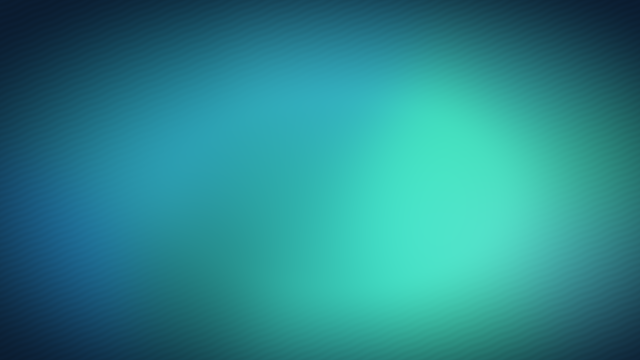
Reproduce this background procedurally as a WebGL 1 fragment shader.

```glsl
precision highp float;
// A soft teal backdrop: blurred colour pools are blended by normalized
// Gaussian weights, then sink into navy through an elliptical vignette.
// Fine slanted ripples appear only toward the darkened rim.

uniform vec2 u_resolution;

// Adds one colour pool; rgb holds weighted colour, a holds total weight.
void addPool(inout vec4 blend, vec2 uv, vec2 center, vec3 color) {
    vec2 offset = (uv - center) * vec2(1.78, 1.0);
    float weight = exp(-19.0 * dot(offset, offset));
    blend += vec4(color, 1.0) * weight;
}

vec3 colorPools(vec2 uv) {
    vec4 blend = vec4(0.0);

    // Blue-teal sweep across the top and left
    addPool(blend, uv, vec2(0.18, 0.84), vec3(0.15, 0.61, 0.68));
    addPool(blend, uv, vec2(0.50, 0.78), vec3(0.20, 0.68, 0.76));
    addPool(blend, uv, vec2(0.85, 0.82), vec3(0.23, 0.71, 0.71));
    addPool(blend, uv, vec2(0.25, 0.56), vec3(0.18, 0.64, 0.73));
    addPool(blend, uv, vec2(0.08, 0.22), vec3(0.15, 0.58, 0.82));

    // Muted teal hollow
    addPool(blend, uv, vec2(0.31, 0.22), vec3(0.13, 0.49, 0.48));
    addPool(blend, uv, vec2(0.46, 0.44), vec3(0.17, 0.66, 0.65));

    // Mint and aqua highlights on the right
    addPool(blend, uv, vec2(0.72, 0.52), vec3(0.24, 0.91, 0.72));
    addPool(blend, uv, vec2(0.62, 0.35), vec3(0.26, 0.93, 0.82));
    addPool(blend, uv, vec2(0.74, 0.36), vec3(0.40, 0.88, 0.84));
    addPool(blend, uv, vec2(0.95, 0.53), vec3(0.22, 0.77, 0.61));
    addPool(blend, uv, vec2(0.94, 0.27), vec3(0.33, 0.78, 0.81));

    // Green glow along the bottom
    addPool(blend, uv, vec2(0.50, 0.10), vec3(0.21, 0.74, 0.67));
    addPool(blend, uv, vec2(0.73, 0.04), vec3(0.24, 0.86, 0.68));

    return blend.rgb / blend.a;
}

// Shallow diagonal ripples, broken up by a slower crossing wave.
float ripples(vec2 p) {
    float bend = 0.5 * sin(dot(p, vec2(65.0, 38.0)));
    return sin(dot(p, vec2(-135.0, 330.0)) + bend);
}

void main() {
    vec2 uv = gl_FragCoord.xy / u_resolution;
    vec2 p = gl_FragCoord.xy / u_resolution.y;

    // Vignette: 1 in the middle, 0 in the corners
    float light = 1.0 - smoothstep(0.24, 0.72, length(uv - vec2(0.53, 0.46)));
    vec3 color = mix(vec3(0.04, 0.11, 0.19), colorPools(uv), light);

    // Ripples fade out toward the bright middle
    color *= 1.0 + 0.045 * (1.0 - light) * ripples(p);

    gl_FragColor = vec4(color, 1.0);
}
```
